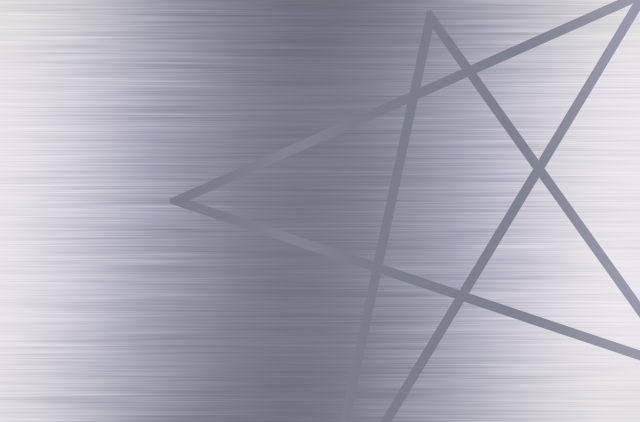
Give the GLSL for this background, as a WebGL 2 fragment shader.

```glsl
#version 300 es
precision highp float;
// Brushed steel with a dark central sheen, crossed by a translucent five-pointed star outline.

#define STROKE_HALF 0.0112
#define CORNER_REACH 0.003
#define SHEEN_REACH 0.79
#define STREAK_TONE 0.034
#define STREAK_WARP 0.075
#define STROKE_OPACITY 0.92
#define DARK_STEEL vec3(0.468, 0.477, 0.535)
#define MID_STEEL vec3(0.655, 0.652, 0.722)
#define LIGHT_STEEL vec3(0.915, 0.900, 0.920)
#define STROKE_DARK vec3(0.475, 0.490, 0.545)
#define STROKE_PALE vec3(0.575, 0.578, 0.655)

uniform vec2 u_resolution;
out vec4 fragColor;

// Star corners in stroke order (clockwise), in units of canvas height
const vec2 STAR[5] = vec2[5](
    vec2(0.419, 0.524), vec2(1.528, 1.016), vec2(0.764, -0.248),
    vec2(1.020, 0.959), vec2(1.618, 0.124));

vec2 hashGradient(vec2 cell) {
    vec3 h = fract(cell.xyx * vec3(0.1031, 0.1030, 0.0973));
    h += dot(h, h.yzx + 33.33);
    return fract((h.xx + h.yz) * h.zy) * 2.0 - 1.0;
}

float gradientNoise(vec2 p) {
    vec2 i = floor(p), f = p - i;
    vec2 u = f * f * f * (f * (f * 6.0 - 15.0) + 10.0);
    vec2 e = vec2(0.0, 1.0);
    float low = mix(dot(hashGradient(i), f),
                    dot(hashGradient(i + e.yx), f - e.yx), u.x);
    float high = mix(dot(hashGradient(i + e.xy), f - e.xy),
                     dot(hashGradient(i + e.yy), f - e.yy), u.x);
    return mix(low, high, u.y);
}

// Horizontal scratches: noise stretched along x, finer and stronger with each octave
float brushStreaks(vec2 p) {
    float sum = 0.0, weight = 0.55;
    vec2 frequency = vec2(1.5, 56.0);
    for (int i = 0; i < 3; i++) {
        sum += weight * gradientNoise(p * frequency + 17.3 * float(i + 1));
        frequency *= vec2(1.6, 2.13);
        weight *= 1.45;
    }
    return sum;
}

vec3 steelRamp(float t) {
    vec3 lower = mix(DARK_STEEL, MID_STEEL, clamp(t / 0.45, 0.0, 1.0));
    return mix(lower, LIGHT_STEEL, clamp((t - 0.45) / 0.55, 0.0, 1.0));
}

// Signed distance to the line a-b, negative on its right
float lineSide(vec2 p, vec2 a, vec2 b) {
    vec2 dir = normalize(b - a), q = p - a;
    return dir.x * q.y - dir.y * q.x;
}

// Outline whose mitred corners are clipped a short way past each corner
float starOutline(vec2 p) {
    float nearest = 1e3;
    for (int i = 0; i < 5; i++) {
        vec2 before = STAR[(i + 4) % 5], a = STAR[i];
        vec2 b = STAR[(i + 1) % 5], after = STAR[(i + 2) % 5];
        float along = dot(p - a, normalize(b - a));
        float d = abs(lineSide(p, a, b));
        d = max(d, max(lineSide(p, before, a), lineSide(p, b, after)));
        d = max(d, max(-along, along - distance(a, b)) - CORNER_REACH);
        nearest = min(nearest, d);
    }
    return nearest - STROKE_HALF;
}

void main() {
    vec2 p = gl_FragCoord.xy / u_resolution.y;
    float pixel = 1.0 / u_resolution.y;
    float streaks = brushStreaks(p);

    // Slanted dark sheen that fades to light at both sides, dimmer at top and bottom
    float axis = 0.685 + 0.07 * p.y;
    float reach = abs(p.x - axis) / SHEEN_REACH;
    reach += STREAK_WARP * streaks * smoothstep(0.0, 0.4, reach);
    vec3 color = steelRamp(smoothstep(0.0, 1.0, reach));
    float rim = smoothstep(0.25, 0.5, abs(p.y - 0.5));
    color -= rim * mix(0.02, 0.035, p.y) * vec3(1.0, 0.9, 1.3);

    // Star stroke: paler at the right and where it crosses the sheen
    vec3 stroke = mix(STROKE_DARK, STROKE_PALE, smoothstep(1.2, 1.52, p.x));
    float glint = (p.x - 0.70) / 0.10;
    stroke += 0.04 * exp(-glint * glint);
    float cover = smoothstep(0.75 * pixel, -0.75 * pixel, starOutline(p));
    color += STREAK_TONE * streaks;
    color = mix(color, stroke, cover * STROKE_OPACITY);

    fragColor = vec4(clamp(color, 0.0, 1.0), 1.0);
}
```
